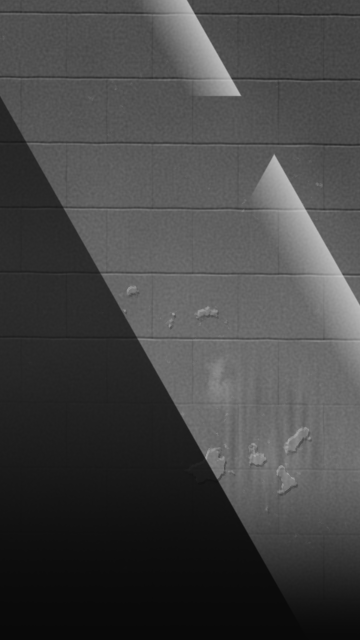
A Shadertoy shader for this background:

```glsl
// Dark painted brick wall with peeling plaster, cut by a diagonal shadow and a bright broken strip
#define COURSE 0.1015      // height of one brick course
#define BRICK 0.134        // spacing of the upright joints
#define SLANT vec2(0.870, 0.493)   // normal shared by the diagonal edges
#define STRIP_EDGE 0.328   // distance from shadow edge to strip edge
#define STRIP_WIDTH 0.073
#define STRIP_TONE 0.70
#define FLOOR_TONE 0.036
#define PEEL_SCALE 17.0

vec2 hashGradient(vec2 cell) {
    vec3 q = fract(cell.xyx * vec3(0.1031, 0.1030, 0.0973));
    q += dot(q, q.yzx + 33.33);
    return fract((q.xx + q.yz) * q.zy) * 2.0 - 1.0;
}

float gradientNoise(vec2 p) {
    vec2 i = floor(p), f = p - i;
    vec2 u = f * f * f * (f * (f * 6.0 - 15.0) + 10.0);
    vec2 e = vec2(0.0, 1.0);
    float low = mix(dot(hashGradient(i), f), dot(hashGradient(i + e.yx), f - e.yx), u.x);
    float high = mix(dot(hashGradient(i + e.xy), f - e.xy), dot(hashGradient(i + 1.0), f - 1.0), u.x);
    return mix(low, high, u.y);
}

float fbm(vec2 p) {
    float sum = 0.0, gain = 0.6;
    for (int i = 0; i < 5; i++) {
        sum += gain * gradientNoise(p);
        p = mat2(1.6, 1.2, -1.2, 1.6) * p + 7.3;
        gain *= 0.5;
    }
    return sum;
}

// Soft elliptical weight
float blob(vec2 p, vec2 centre, vec2 radius) {
    vec2 q = (p - centre) / radius;
    return exp(-dot(q, q));
}

// Where the paint is worn: a large damp patch and a ragged band
float wear(vec2 p) {
    float band = blob(p, vec2(0.28, 0.505), vec2(0.16, 0.025));
    band += 0.7 * blob(p, vec2(0.13, 0.54), vec2(0.10, 0.03));
    return min(1.0, band + blob(p, vec2(0.40, 0.29), vec2(0.17, 0.13)));
}

float peel(vec2 p) {
    float threshold = mix(0.5, 0.07, wear(p));
    return smoothstep(threshold, threshold + 0.07, fbm(p * PEEL_SCALE));
}

// Grooves: dark joint with a lit lower lip
float joints(vec2 p) {
    float wobble = 0.0015 * gradientNoise(p * 30.0);
    float rows = (0.980 - p.y - 0.008 * p.x + wobble) / COURSE;
    float row = floor(rows);
    float dy = (rows - floor(rows + 0.5)) * COURSE;
    float shift = mod(row, 2.0) < 0.5 ? 0.238 : 0.301;
    float dx = (fract((p.x - shift + wobble) / BRICK + 0.5) - 0.5) * BRICK;
    float worn = 0.6 + 0.8 * gradientNoise(p * vec2(25.0, 9.0));
    float groove = -0.11 * exp(-pow((dy + 0.0015) / 0.0017, 2.0));
    float lip = 0.13 * worn * exp(-pow((dy - 0.0015) / 0.0014, 2.0));
    float upright = -0.045 * worn * exp(-pow(dx / 0.0014, 2.0));
    return (groove + lip) * mix(0.25, 1.0, smoothstep(0.38, 0.46, p.y)) + upright;
}

void mainImage(out vec4 fragColor, in vec2 fragCoord) {
    vec2 p = fragCoord / iResolution.y;
    float aa = 1.0 / iResolution.y;
    float d = dot(p - vec2(0.0, 0.850), SLANT);

    // Broad light over the wall
    float tone = mix(0.39, 0.275, smoothstep(0.40, 1.0, p.y));
    tone *= 1.0 - 0.15 * smoothstep(0.30, 0.42, d);

    // Paint grain, joints and scattered scuffs
    float worn = wear(p);
    float detail = joints(p) + 0.035 * fbm(p * 9.0) + 0.05 * gradientNoise(p * 210.0);
    float scuffZone = smoothstep(0.0, 0.35, fbm(p * 8.0 + 4.0)) + 0.7 * worn;
    detail += 0.13 * scuffZone * smoothstep(0.18, 0.5, fbm(p * 75.0));

    // Peeled plaster with embossed rims and running stains
    float flake = peel(p);
    float relief = flake - peel(p + vec2(-0.002, 0.0035));
    float streak = gradientNoise(vec2(p.x * 100.0, p.y * 9.0));
    detail += 0.07 * flake + 0.11 * relief;
    detail += 0.11 * streak * blob(p, vec2(0.43, 0.31), vec2(0.13, 0.10));
    detail += 0.11 * blob(p, vec2(0.342, 0.41), vec2(0.024, 0.038)) * smoothstep(-0.2, 0.1, fbm(p * 30.0));

    // Bright strip, interrupted by a level cut and a slanted cut
    float strip = pow(clamp(1.0 - (STRIP_EDGE - d) / STRIP_WIDTH, 0.0, 1.0), 1.1);
    strip *= smoothstep(aa, -aa, d - STRIP_EDGE);
    float upperPart = smoothstep(-aa, aa, p.y - 0.850);
    float lowerCut = dot(p - vec2(0.4284, 0.759), vec2(0.875, -0.484));
    float lowerPart = smoothstep(-aa, aa, lowerCut) * (1.0 - upperPart);
    strip *= max(upperPart, lowerPart);
    tone = mix(tone + detail, STRIP_TONE + 0.35 * detail, strip);

    // Diagonal shadow and fade to the ground
    float shadowTone = mix(0.10, 0.38, smoothstep(0.10, 0.60, p.y));
    tone *= mix(shadowTone, 1.0, smoothstep(-aa, aa, d));
    tone = FLOOR_TONE + tone * smoothstep(-0.01, 0.29, p.y);

    fragColor = vec4(vec3(clamp(tone, 0.0, 1.0)), 1.0);
}
```
